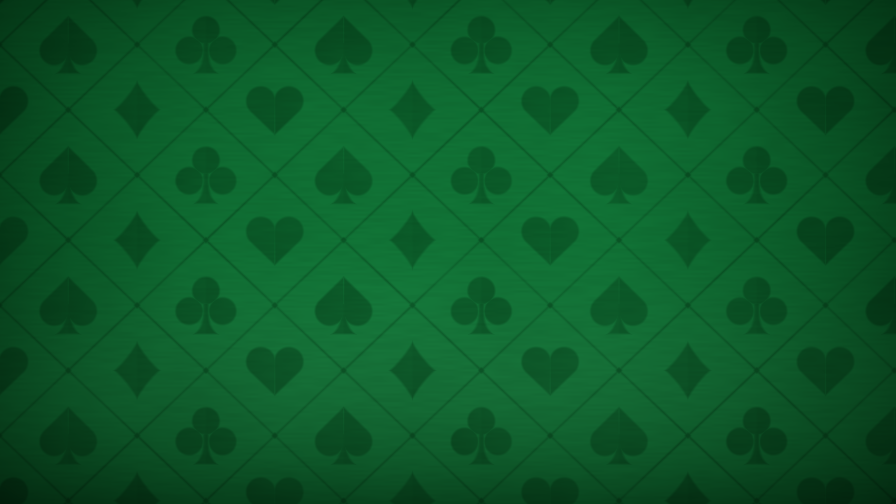
A WebGL 1 fragment shader for this pattern:

```glsl
precision highp float;

uniform vec2 u_resolution;

// Lengths are fractions of the canvas height
#define HALF_CELL vec2(0.1366, 0.1293)
#define FIRST_CELL vec2(0.1354, 0.9115)
#define SUIT_SIZE 0.058
#define LINE_HALF_WIDTH 0.0017
#define KNOT_RADIUS 0.0055
#define EDGE_BLUR 0.0022
#define FELT vec3(0.066, 0.452, 0.212)
#define SUIT_SHADE 0.22
#define LINE_SHADE 0.20
#define WEAVE 0.05

float hash(vec2 p) {
  p = fract(p * vec2(0.1031, 0.1137));
  p += dot(p, p.yx + 33.33);
  return fract((p.x + p.y) * p.x * 17.0);
}

float noise(vec2 p) {
  vec2 i = floor(p), f = fract(p);
  f = f * f * (3.0 - 2.0 * f);
  return mix(mix(hash(i), hash(i + vec2(1.0, 0.0)), f.x),
             mix(hash(i + vec2(0.0, 1.0)), hash(i + 1.0), f.x), f.y);
}

// Hull of a sharp tip and a disc
float teardrop(vec2 p, vec2 tip, vec2 center, float radius) {
  vec2 axis = center - tip;
  float h = length(axis);
  axis /= h;
  p -= tip;
  vec2 q = vec2(abs(p.x * axis.y - p.y * axis.x), dot(p, axis));
  float s = radius / h;
  float c = sqrt(1.0 - s * s);
  float k = dot(q, vec2(s, c));
  if (k < 0.0) return length(q);
  if (k > c * h) return length(q - vec2(0.0, h)) - radius;
  return dot(q, vec2(c, -s));
}

float stem(vec2 p) {
  float t = clamp(-p.y, 0.0, 1.0);
  float flare = 0.09 + 0.32 * t * t * t * t;
  return max((abs(p.x) - flare) * 0.75, abs(p.y + 0.45) - 0.53);
}

float spade(vec2 p) {
  p.x = abs(p.x);
  return min(teardrop(p, vec2(0.0, 0.97), vec2(0.48, -0.2), 0.5), stem(p));
}

float heart(vec2 p) {
  p.x = abs(p.x);
  return teardrop(p, vec2(0.0, -0.85), vec2(0.48, 0.3), 0.5);
}

float club(vec2 p) {
  p.x = abs(p.x);
  float lobes = min(length(p - vec2(0.0, 0.5)) - 0.47,
                    length(p - vec2(0.57, -0.2)) - 0.47);
  return min(lobes, stem(p));
}

float diamond(vec2 p) {
  vec2 q = pow(abs(p) / vec2(0.78, 0.97), vec2(0.87));
  return (q.x + q.y - 1.0) * 0.55;
}

float suitDistance(vec2 p, float kind) {
  if (kind < 0.5) return spade(p);
  if (kind < 1.5) return diamond(p);
  if (kind < 2.5) return club(p);
  return heart(p);
}

void main() {
  vec2 uv = gl_FragCoord.xy / u_resolution;
  vec2 p = gl_FragCoord.xy / u_resolution.y;
  float soft = EDGE_BLUR + 0.5 / u_resolution.y;

  // Rhombic lattice: nearest cell and offset from its centre
  vec2 g = (p - FIRST_CELL) / HALF_CELL;
  vec2 diag = vec2(g.x + g.y, g.x - g.y) * 0.5;
  vec2 id = floor(diag + 0.5);
  vec2 local = g - vec2(id.x + id.y, id.x - id.y);
  float kind = mod(id.x + id.y, 4.0);

  // Suit, with a faint fold down its middle
  vec2 q = local * HALF_CELL / SUIT_SIZE;
  float d = suitDistance(q, kind) * SUIT_SIZE;
  float suit = 1.0 - smoothstep(-soft, soft, d);
  float fold = smoothstep(-0.06, 0.06, q.x) - 0.5;
  float fade = 0.85 + 0.3 * noise(p * 7.0 + 4.0);
  suit *= fade * (1.0 + 0.14 * fold - 0.12 * q.x);

  // Seams and the knots where they cross
  vec2 edge = 0.5 - abs(diag - id);
  float seamDist = min(edge.x, edge.y) * 2.0 / length(1.0 / HALF_CELL);
  float seam = 1.0 - smoothstep(-soft, soft, seamDist - LINE_HALF_WIDTH);
  vec2 a = abs(local);
  float knotDist = min(length(vec2(a.x - 1.0, a.y) * HALF_CELL),
                       length(vec2(a.x, a.y - 1.0) * HALF_CELL));
  float knot = 1.0 - smoothstep(-soft, soft, knotDist - KNOT_RADIUS);
  seam = max(seam * (0.65 + 0.6 * noise(p * 9.0)), knot * 1.3);

  // Vignette, deeper at the bottom
  vec2 c = uv * 2.0 - 1.0;
  float depth = c.y < 0.0 ? 0.43 : 0.25;
  float light = (1.0 - 0.40 * pow(abs(c.x), 2.5)) * (1.0 - depth * pow(abs(c.y), 3.2));

  // Woven threads and broad mottling
  float thread = noise(p * vec2(28.0, 230.0)) - 0.5;
  float mottle = noise(p * 5.0 + 11.0) - 0.5;
  light *= 1.0 + WEAVE * (thread + mottle);
  light *= (1.0 - SUIT_SHADE * suit) * (1.0 - LINE_SHADE * seam);

  vec3 color = FELT * pow(vec3(light), vec3(1.8, 1.0, 1.2));
  color += vec3(0.025, 0.0, 0.015) * smoothstep(0.1, -0.6, c.y) * light * light;
  gl_FragColor = vec4(color, 1.0);
}
```
